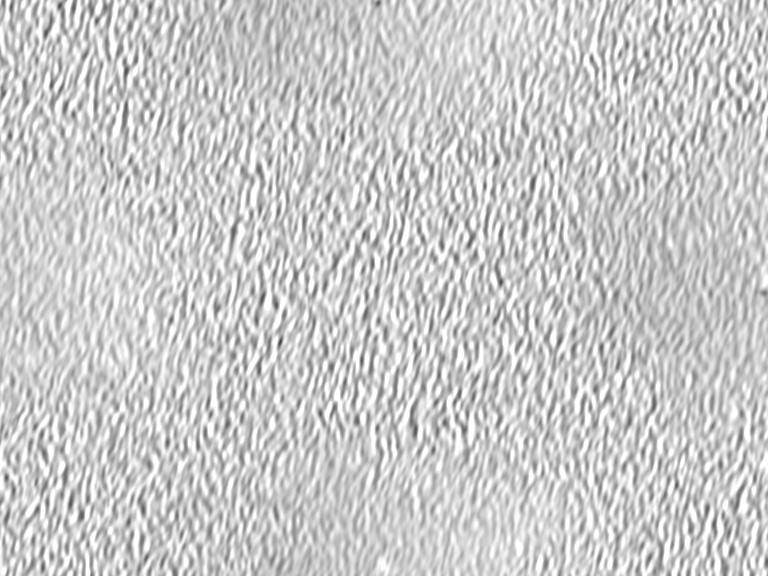
Give the GLSL for this texture, as a Shadertoy shader.

```glsl
// Pale grey embossed grain: short upright streaks with calm, softly shaded patches.

const float PI = 3.14159265;
const float BASE_GREY = 0.797;
const float STRONG_RELIEF = 0.425;
const float CALM_RELIEF = 0.20;

float hash(vec2 cell) {
    vec3 q = fract(cell.xyx * vec3(0.1031, 0.1030, 0.0973));
    q += dot(q, q.yzx + 33.33);
    return fract((q.x + q.y) * q.z);
}

// Slope of one lattice corner, in a random direction
float cornerSlope(vec2 cell, vec2 offset) {
    float angle = 2.0 * PI * hash(cell);
    return dot(vec2(cos(angle), sin(angle)), offset);
}

float gradientNoise(vec2 p) {
    vec2 cell = floor(p);
    vec2 f = p - cell;
    vec2 blend = f * f * f * (f * (f * 6.0 - 15.0) + 10.0);
    vec2 e = vec2(1.0, 0.0);
    float low = mix(cornerSlope(cell, f),
                    cornerSlope(cell + e.xy, f - e.xy), blend.x);
    float high = mix(cornerSlope(cell + e.yx, f - e.yx),
                     cornerSlope(cell + e.xx, f - e.xx), blend.x);
    return mix(low, high, blend.y);
}

// Elongated grains leaning by the given shear
float streaks(vec2 p, vec2 frequency, float lean, float seed) {
    p.x -= lean * p.y;
    return gradientNoise(p * frequency + seed);
}

// The same grains lit from one side
float embossedStreaks(vec2 p, vec2 frequency, float lean, float seed) {
    vec2 lightStep = vec2(0.23 / frequency.x, 0.0);
    return streaks(p + lightStep, frequency, lean, seed)
         - streaks(p - lightStep, frequency, lean, seed);
}

// Small soft mark
float spot(vec2 p, vec2 centre, vec2 radius) {
    vec2 d = (p - centre) / radius;
    return exp(-dot(d, d));
}

void mainImage(out vec4 fragColor, in vec2 fragCoord) {
    vec2 p = (fragCoord - 0.5 * iResolution.xy) / iResolution.y;
    vec2 span = 2.0 * fragCoord / iResolution.xy - 1.0;

    // Calm areas around the edge midpoints, with uneven borders
    float wave = cos(PI * span.x) * cos(PI * span.y);
    float patchiness = gradientNoise(p * 6.0 + 41.0);
    float calm = smoothstep(0.25, 1.0, 0.5 - 0.5 * wave + 0.35 * patchiness);

    // Slightly bent streaks: two fine crossing layers and a coarser one
    vec2 bent = p;
    bent.x += 0.008 * gradientNoise(p * 12.0 + 17.0);
    float grain = embossedStreaks(bent, vec2(96.0, 48.0), 0.20, 103.0)
                + embossedStreaks(bent, vec2(80.0, 44.0), 0.04, 211.0)
                + 0.4 * streaks(bent, vec2(54.0, 28.0), 0.12, 307.0);

    // Broad side light across the calm areas
    float sideLight = -sin(PI * span.x) * cos(PI * span.y);
    float shade = 0.07 * calm * sideLight + 0.04 * gradientNoise(p * 14.0 + 73.0);

    float grey = BASE_GREY + shade + grain * mix(STRONG_RELIEF, CALM_RELIEF, calm);

    // Pinched marks at the centre and edge midpoints
    float halfWidth = 0.5 * iResolution.x / iResolution.y;
    vec2 markSize = vec2(0.009, 0.012);
    grey += 0.3 * spot(p, vec2(0.016, -0.042), markSize);
    grey += 0.3 * spot(p, vec2(0.0, -0.485), markSize);
    grey += 0.3 * spot(p, vec2(halfWidth, 0.015), markSize);
    grey -= 0.3 * spot(p, vec2(-0.012, 0.495), markSize.yx * 0.7);
    grey -= 0.3 * spot(p, vec2(halfWidth - 0.008, -0.008), markSize.yx * 0.7);

    fragColor = vec4(vec3(clamp(grey, 0.0, 1.0)), 1.0);
}
```
